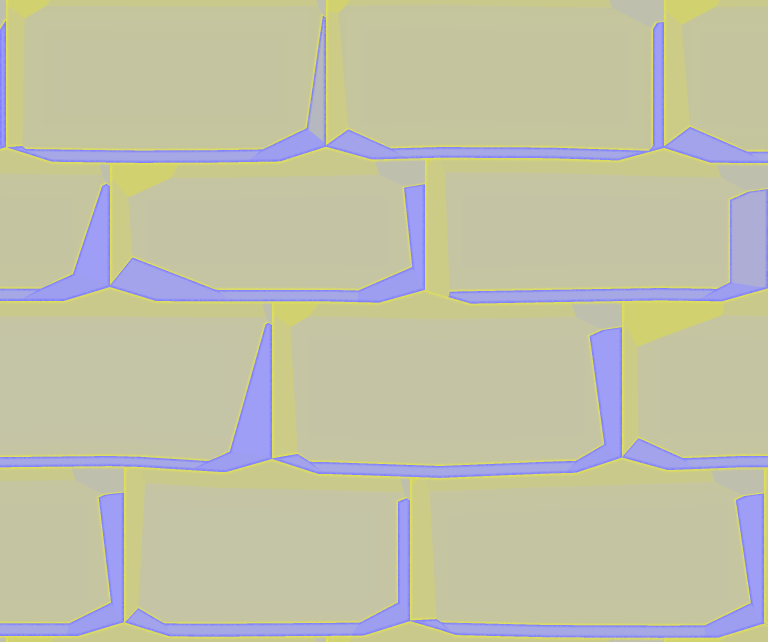
Give the GLSL for this texture map, as a Shadertoy shader.

```glsl
// Per row: x of the upright joints
const vec3 JOINTS[4] = vec3[](vec3(6, 326, 664), vec3(110, 425, 768),
                              vec3(272, 622, 2000), vec3(124, 410, 764));

// Per joint: width of the shaded bevel at its top and bottom
const vec2 BEVELS[12] = vec2[](
    vec2(6, 6), vec2(0, 24), vec2(11, 11), vec2(0, 46), vec2(24, 9), vec2(38, 38),
    vec2(0, 48), vec2(37, 14), vec2(0, 0), vec2(29, 9), vec2(12, 12), vec2(33, 8));

// Per joint: chip lengths at the lower left, lower right and upper right
const vec3 CHIPS[12] = vec3[](
    vec3(8, 20, 40), vec3(64, 62, 20), vec3(14, 82, 50), vec3(70, 105, 68),
    vec3(66, 12, 8), vec3(52, 20, 8), vec3(60, 38, 42), vec3(46, 60, 105),
    vec3(9, 9, 9), vec3(56, 42, 8), vec3(52, 32, 8), vec3(60, 20, 8));

// Left, top, top-left, top-right, right, bottom, bottom-left, bottom-right
const vec3 FACETS[8] = vec3[](
    vec3(.80, .80, .53), vec3(.79, .79, .55), vec3(.82, .82, .44), vec3(.75, .75, .68),
    vec3(.62, .62, .97), vec3(.65, .66, .90), vec3(.64, .64, .92), vec3(.62, .62, .94));

float hash(vec2 p) {
    return fract(sin(dot(p, vec2(127.1, 311.7))) * 4375.85);
}

// Height of a course's lower edge, with a slight sag and straight wobbles
float courseBase(int row, float x) {
    float cell = floor(x / 110.0);
    float wobble = mix(hash(vec2(cell, row)), hash(vec2(cell + 1.0, row)), fract(x / 110.0));
    float middle = max(0.0, 1.0 - abs(x - 440.0) / 300.0);
    return vec4(163, 302, 469, 639)[row] + vec4(-5, 2, 11, -1)[row] * middle + 3.0 * (wobble - 0.5);
}

// The same edge, pinched upward below each joint
float courseEdge(int row, float x) {
    float pinch = 0.0;
    for (int i = 0; i < 3; i++) pinch = max(pinch, 1.0 - abs(x - JOINTS[row][i]) / 46.0);
    return courseBase(row, x) - 14.0 * pinch;
}

// Height over a corner cut; x: slope of its crease, y: its steepness
float chip(vec2 fromCorner, float len, float bevel, out float steep) {
    float slope = 0.25 + 14.0 / len;
    steep = max(bevel, 6.0) / max(slope * len - 2.0, 4.0);
    return (fromCorner.y - 12.0 - slope * (len - fromCorner.x)) * steep;
}

vec3 wall(vec2 p) {
    // Find the course and the brick
    if (p.y > courseEdge(3, p.x)) p.y -= 644.0;
    int row = 0;
    for (int i = 0; i < 3; i++) row += int(p.y > courseEdge(i, p.x));
    float top = row == 0 ? courseBase(3, p.x) - 644.0 : courseBase(row - 1, p.x);
    float topEdge = row == 0 ? courseEdge(3, p.x) - 644.0 : courseEdge(row - 1, p.x);
    float bottom = courseBase(row, p.x);
    int col = 0;
    for (int i = 0; i < 3; i++) col += int(p.x > JOINTS[row][i]);
    int leftId = row * 3 + max(col - 1, 0), rightId = row * 3 + min(col, 2);
    float left = col == 0 ? -900.0 : JOINTS[row][col - 1];
    float right = col == 3 ? 2000.0 : JOINTS[row][col];

    // Distances to the four sides, and random traits of the brick
    float l = p.x - left, r = right - p.x, t = p.y - top, b = bottom - p.y;
    float along = clamp(t / (bottom - top), 0.0, 1.0);
    vec2 id = vec2(col, row);
    float a = hash(id + 3.1), c = hash(id + 7.7), e = hash(id + 15.3);
    float lowLeft = 12.0 + 18.0 * c, lowRight = BEVELS[rightId].y;

    // Facet planes: the lowest one shows
    float h[8], steep[8];
    for (int i = 0; i < 8; i++) steep[i] = 1.0;
    h[0] = l - mix(8.0 + 14.0 * a, lowLeft, along);
    steep[1] = 0.4;
    h[1] = (t - 11.0 - 6.0 * e) * steep[1];
    h[2] = chip(vec2(l, t), CHIPS[leftId].z, 16.0, steep[2]);
    h[3] = chip(vec2(r, t), 8.0 + 44.0 * step(0.45, c), 12.0, steep[3]);
    // The upright bevel starts below a slanted cap
    h[4] = max(r - mix(BEVELS[rightId].x, lowRight, along), 20.0 + 0.45 * r - t);
    steep[5] = 0.3;
    h[5] = (b - 10.0 - 3.0 * a) * steep[5];
    h[6] = chip(vec2(l, b), CHIPS[leftId].y, lowLeft, steep[6]);
    h[7] = chip(vec2(r, b), CHIPS[rightId].x, lowRight, steep[7]);

    // Flat face, a little yellower toward its rim
    vec3 color = vec3(.77, .77, .62 + .04 * e);
    color = mix(color, vec3(.79, .79, .55), 0.4 * exp(-min(min(l, r), min(t, b)) / 14.0));

    float lit = 0.0, shaded = 1e4, lowest = 0.0, slope = 1.0;
    for (int i = 0; i < 8; i++) {
        if (i < 4) lit = min(lit, h[i]);
        else if (h[i] < shaded) { shaded = h[i]; slope = steep[i]; }
        if (h[i] < lowest) {
            lowest = h[i];
            color = FACETS[i];
            // Some upright bevels are worn pale
            if (i == 4 && rightId == 1) color = vec3(.71, .72, .75);
            if (i == 4 && rightId == 5) color = vec3(.68, .68, .84);
        }
    }

    // Creases and lips: deep blue when shaded, bright yellow when lit
    bool isShaded = shaded < lit;
    float crease = 1.0 - smoothstep(0.5, 3.0, abs(shaded - lit) / slope);
    float lipGap = isShaded ? min(r, courseEdge(row, p.x) - p.y) : min(l, p.y - topEdge);
    float lip = 1.0 - smoothstep(0.5, 3.5, lipGap);
    float grain = 0.6 + 0.4 * hash(floor(p / 2.0));
    vec3 lineColor = isShaded ? vec3(.49, .49, 1.0) : vec3(.88, .88, .34);
    return mix(color, lineColor, grain * max(crease, lip));
}

void mainImage(out vec4 fragColor, in vec2 fragCoord) {
    // Average a 3 by 3 grid of samples for smooth edges
    vec3 sum = vec3(0);
    for (int i = 0; i < 9; i++) {
        vec2 uv = (fragCoord + vec2(i % 3 - 1, i / 3 - 1) / 3.0) / iResolution.xy;
        sum += wall(vec2(uv.x, 1.0 - uv.y) * vec2(768, 644));
    }
    fragColor = vec4(sum / 9.0, 1.0);
}
```
